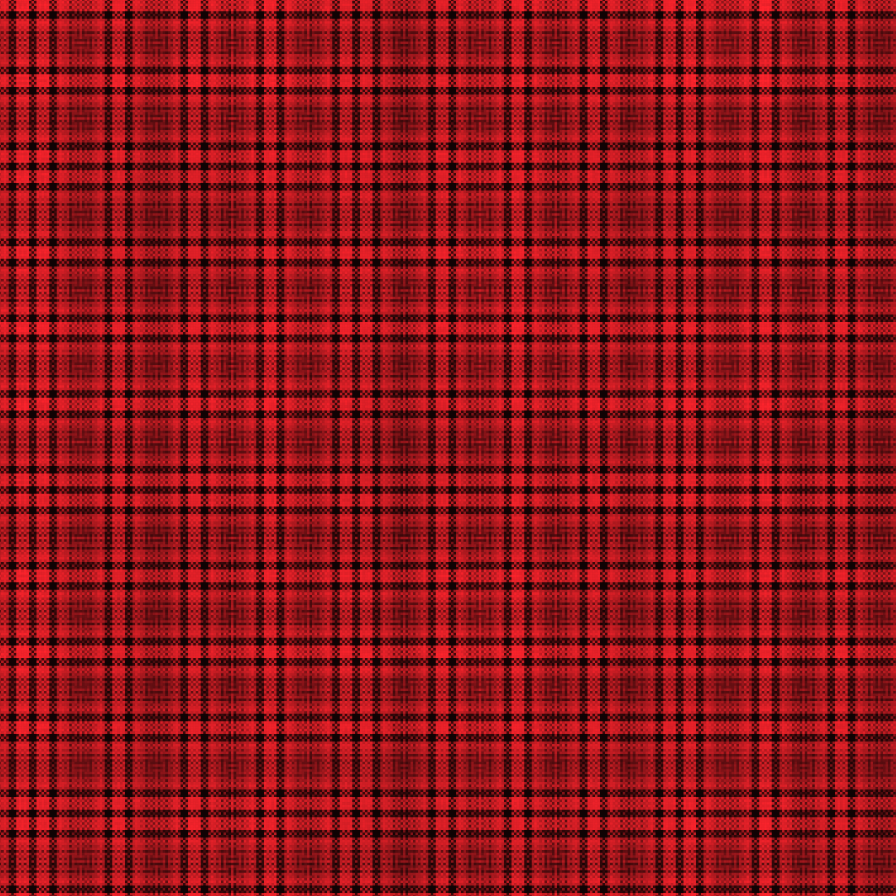
Write a WebGL 2 fragment shader that draws this pattern.

```glsl
#version 300 es
precision highp float;
// Red and black tartan cloth: warp and weft share one mirrored stripe order
// and cross in a fine plain weave. Clear red strips run between paired dark
// bars, the ground between them is a muted mixture, and dye depth drifts.

uniform vec2 u_resolution;
out vec4 fragColor;

const float SETT = 0.361;                       // one full repeat, in canvas widths
const float SETT_THREADS = 128.0;               // threads in one repeat
const vec2 SETT_CENTER = vec2(0.0365, 0.4531);  // middle of a triple dark bar
const vec3 RED = vec3(0.895, 0.126, 0.156);
const vec3 BLACK = vec3(0.060, 0.012, 0.014);
const float GROUND_RED = 0.47;                  // redness in the middle of the ground
const float TOP_COVER = 0.80;                   // share of the upper thread seen
const int SAMPLES = 4;

float hash(float n, float seed) {
    return fract(sin(n * 12.9898 + seed * 78.233) * 43758.5453);
}

// Redness of a thread: 1 is red, 0 is black
float threadRedness(float index, float seed) {
    float halfSett = 0.5 * SETT_THREADS;
    float mirrored = abs(mod(index + halfSett, SETT_THREADS) - halfSett);
    float q = mod(mirrored - 8.0, 30.0);

    // Dark bars of three threads, five red threads between the pair
    if (q < 1.5 || q > 28.5 || abs(q - 22.0) < 1.5) return 0.0;
    if (q > 23.5) return 1.0;

    // Ground: muted, uneven threads with redder margins
    float d = abs(q - 11.0);
    float margin = smoothstep(3.5, 8.0, d) * (d > 8.5 ? 0.75 : 1.0);
    float mixture = GROUND_RED + 0.24 * cos(2.4 * d) + 0.24 * (hash(index, seed) - 0.5);
    return mix(mixture, 0.95, margin);
}

// Colour of one thread; along and across are in thread widths
vec3 threadColor(float index, float along, float across, float seed) {
    vec3 dye = mix(BLACK, RED, threadRedness(index, seed));
    float phase = 6.2832 * hash(index, seed + 3.0);
    float slub = 0.03 * (sin(along * 0.21 + phase) + sin(along * 0.47 - phase));
    float roundness = 1.03 - 0.24 * across * across;
    return dye * (1.0 + slub) * roundness;
}

// Plain weave: the upper thread alternates at every crossing
vec3 weave(vec2 uv) {
    vec2 threads = (uv - SETT_CENTER) * SETT_THREADS / SETT;
    vec2 cell = floor(threads + 0.5);
    vec2 across = threads - cell;

    vec3 warp = threadColor(cell.x, threads.y, across.x, 1.0);
    vec3 weft = threadColor(cell.y, threads.x, across.y, 2.0);
    bool warpOnTop = mod(cell.x + cell.y, 2.0) < 0.5;
    return mix(weft, warp, warpOnTop ? TOP_COVER : 1.0 - TOP_COVER);
}

// Slow drift of dye depth over the cloth
float dyeDrift(vec2 uv) {
    float bands = sin(uv.x * 23.0 + 1.0) + sin(uv.y * 19.0 + 2.5);
    float patches = sin(uv.x * 11.0 - 0.6) * sin(uv.y * 14.0 + 0.8);
    return 1.0 + 0.02 * bands + 0.03 * patches;
}

void main() {
    float side = min(u_resolution.x, u_resolution.y);
    vec3 sum = vec3(0.0);

    // Box filter over the pixel
    for (int j = 0; j < SAMPLES; j++) {
        for (int i = 0; i < SAMPLES; i++) {
            vec2 offset = (vec2(i, j) + 0.5) / float(SAMPLES) - 0.5;
            sum += weave((gl_FragCoord.xy + offset) / side);
        }
    }
    vec3 color = sum / float(SAMPLES * SAMPLES);
    fragColor = vec4(color * dyeDrift(gl_FragCoord.xy / side), 1.0);
}
```
